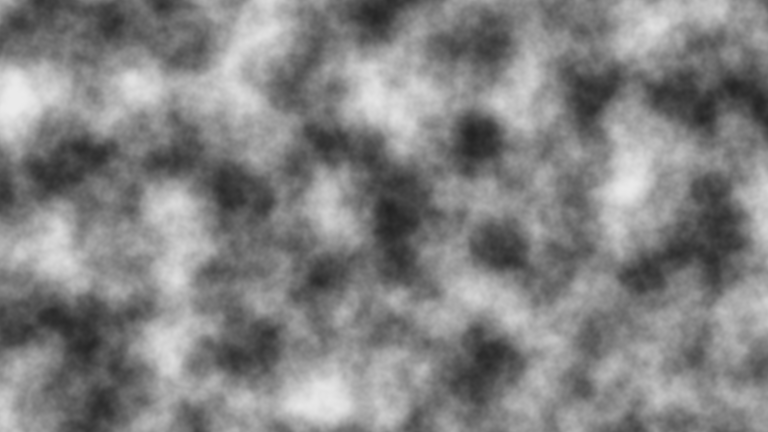
A Shadertoy shader for this texture:

```glsl
vec2 randomGradient(vec2 cell) {
    float angle = 6.2831853 * fract(sin(dot(cell, vec2(127.1, 311.7))) * 43758.5453);
    return vec2(cos(angle), sin(angle));
}

// Gradient noise, centred on zero
float gradientNoise(vec2 p) {
    vec2 cell = floor(p);
    vec2 f = fract(p);
    vec2 blend = f * f * (3.0 - 2.0 * f);

    float lowerLeft  = dot(randomGradient(cell), f);
    float lowerRight = dot(randomGradient(cell + vec2(1, 0)), f - vec2(1, 0));
    float upperLeft  = dot(randomGradient(cell + vec2(0, 1)), f - vec2(0, 1));
    float upperRight = dot(randomGradient(cell + vec2(1, 1)), f - vec2(1, 1));

    return mix(mix(lowerLeft, lowerRight, blend.x),
               mix(upperLeft, upperRight, blend.x), blend.y);
}

// Octaves, each turned to hide the lattice and doubled in frequency
float cloudNoise(vec2 p) {
    mat2 turnAndDouble = mat2(1.6, 1.2, -1.2, 1.6);
    float sum = 0.0;
    float amplitude = 0.5;
    for (int octave = 0; octave < 5; octave++) {
        sum += amplitude * gradientNoise(p);
        p = turnAndDouble * p + vec2(3.7, 9.2);
        amplitude *= 0.5;
    }
    return sum;
}

void mainImage(out vec4 fragColor, in vec2 fragCoord) {
    vec2 uv = fragCoord / iResolution.y;

    // Grey clouds around a middle tone, with softened extremes
    float contrast = clamp(1.32 * cloudNoise(5.6 * uv + vec2(2.3, 5.1)), -0.6, 0.6);
    contrast -= 0.9 * contrast * contrast * contrast;
    fragColor = vec4(vec3(clamp(0.513 + contrast, 0.0, 1.0)), 1.0);
}
```
